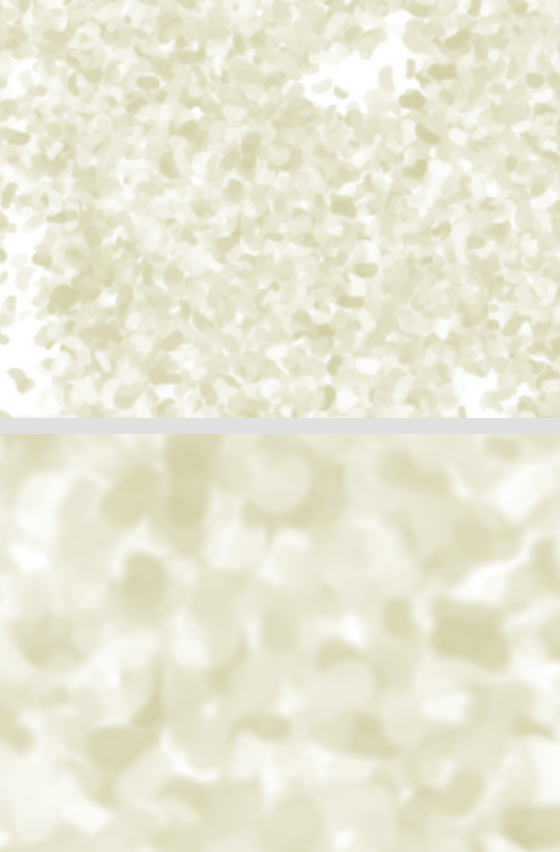
Top, the full canvas; bottom, a detail of the centre.
Reproduce this texture procedurally as a Shadertoy shader.

```glsl
// Pale khaki flecks scattered thickly over white, like soft pressed petals.
// Layers of jittered, randomly turned, slightly bent capsules are blended
// over each other; slow noise keeps some patches almost bare.

float hash(vec2 p) {
    return fract(sin(dot(p, vec2(127.1, 311.7))) * 43758.5453);
}

float valueNoise(vec2 p) {
    vec2 i = floor(p), f = fract(p);
    f = f * f * (3.0 - 2.0 * f);
    return mix(mix(hash(i), hash(i + vec2(1, 0)), f.x),
               mix(hash(i + vec2(0, 1)), hash(i + vec2(1, 1)), f.x), f.y);
}

// Distance to a bent capsule lying along x
float fleckDistance(vec2 q, float halfLength, float radius, float bend) {
    q.y += bend * q.x * q.x;
    q.x -= clamp(q.x, -halfLength, halfLength);
    return length(q) - radius;
}

// Paint one layer of flecks over the tone below it
float paintLayer(float tone, vec2 p, float layer) {
    const float cellSize = 0.055;
    vec2 shift = vec2(0.37, 0.61) * layer;
    vec2 cell = floor(p / cellSize + shift);

    for (int y = -1; y <= 1; y++)
    for (int x = -1; x <= 1; x++) {
        vec2 id = cell + vec2(x, y);
        vec2 seed = id + layer * vec2(17.3, 41.9);
        vec2 jitter = vec2(hash(seed), hash(seed + 5.2));
        vec2 center = (id + jitter - shift) * cellSize;

        // Bare patches keep only a few stray flecks
        float cover = valueNoise(center * 5.5 + 3.7) + 0.12 * hash(seed + 8.4);
        if (cover < 0.24 && hash(seed + 2.6) > 0.07) continue;

        float angle = 6.2832 * hash(seed + 11.7);
        float c = cos(angle), s = sin(angle);
        vec2 q = mat2(c, -s, s, c) * (p - center);

        float d = fleckDistance(q, mix(0.004, 0.022, hash(seed + 14.1)),
                                mix(0.009, 0.018, hash(seed + 19.8)),
                                mix(-14.0, 14.0, hash(seed + 23.5)));
        float opacity = mix(0.5, 0.85, hash(seed + 29.3));
        float fleckTone = 1.22 * hash(seed + 33.6);
        tone = mix(tone, fleckTone, opacity * smoothstep(0.0065, -0.0065, d));
    }
    return tone;
}

void mainImage(out vec4 fragColor, in vec2 fragCoord) {
    vec2 p = fragCoord / iResolution.y;

    float tone = 0.0;
    for (int i = 0; i < 9; i++) tone = paintLayer(tone, p, float(i));

    // White paper stained towards khaki
    vec3 color = mix(vec3(1.0), vec3(0.85, 0.84, 0.695), tone);
    fragColor = vec4(color, 1.0);
}
```
